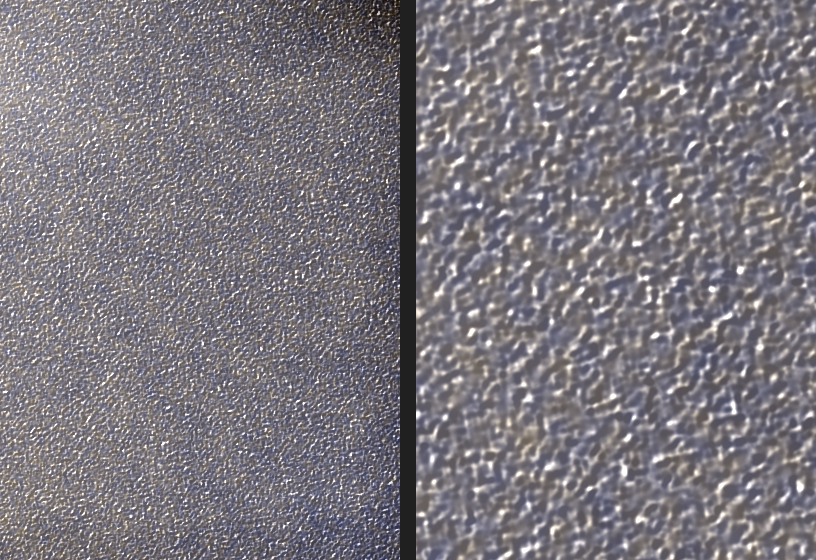
Left: the whole. Right: its middle third, enlarged.
Reproduce this texture procedurally as a WebGL 2 fragment shader.

```glsl
#version 300 es
precision highp float;
// Fine metallic surface of short glinting flecks, lit from the upper left.
// Gradient-noise relief is embossed along the light, broken into separate flecks
// by independent noise, tinted per grain and shaded by a broad sheen.

#define GRAIN_FREQ 172.0    // grains per canvas height
#define GRAIN_STRETCH 1.15  // elongation across the light
#define RELIEF_STEP 0.30    // half the emboss distance, in grains
#define RELIEF_GAIN 2.6     // strength of the directional slope
#define FLECK_GAIN 2.3      // strength of the noise that breaks up ridges
#define BASE_TONE 0.452
#define CONTRAST 0.112
#define SPARKLE 0.032       // extra lift of the brightest facets
#define TINT_AMOUNT 0.055

uniform vec2 u_resolution;
out vec4 fragColor;

uint hashCell(uvec2 cell) {
  uint h = cell.x * 1597u + cell.y * 51749u + 977u;
  h = (h ^ (h >> 15)) * 73471u;
  h = (h ^ (h >> 13)) * 91813u;
  h = (h ^ (h >> 16)) * 60493u;
  return h ^ (h >> 15);
}

vec2 cellGradient(ivec2 cell) {
  float angle = float(hashCell(uvec2(cell)) & 65535u) / 65536.0 * 6.28319;
  return vec2(cos(angle), sin(angle));
}

float gradientNoise(vec2 p) {
  ivec2 cell = ivec2(floor(p));
  vec2 f = fract(p);
  vec2 w = f * f * f * (f * (f * 6.0 - 15.0) + 10.0);
  float a = dot(cellGradient(cell), f);
  float b = dot(cellGradient(cell + ivec2(1, 0)), f - vec2(1.0, 0.0));
  float c = dot(cellGradient(cell + ivec2(0, 1)), f - vec2(0.0, 1.0));
  float d = dot(cellGradient(cell + ivec2(1, 1)), f - vec2(1.0));
  return mix(mix(a, b, w.x), mix(c, d, w.x), w.y);
}

// Grain relief; the finer octave is turned to hide the lattice.
float relief(vec2 p) {
  mat2 turn = mat2(0.8, 0.6, -0.6, 0.8);
  return gradientNoise(p) + 0.55 * gradientNoise(turn * p * 1.7 + 37.3);
}

// Broad light over the sheet, as an offset to the tone.
float sheen(vec2 uv) {
  vec2 toGlow = (uv - vec2(0.03, 0.83)) / vec2(0.22, 0.16);
  vec2 toCorner = (uv - vec2(1.0)) / vec2(0.35, 0.10);
  float light = 0.10 * (0.5 - uv.x);
  light += 0.10 * exp(-dot(toGlow, toGlow));
  light -= 0.20 * exp(-dot(toCorner, toCorner));
  light -= 0.06 * smoothstep(0.86, 1.0, uv.x);
  light -= 0.06 * smoothstep(0.12, 0.0, uv.y);
  return light;
}

void main() {
  vec2 uv = gl_FragCoord.xy / u_resolution;
  vec2 p = gl_FragCoord.xy / u_resolution.y;

  // Grain axes: x runs up and to the right, y points at the light.
  vec2 along = normalize(vec2(0.8, 1.0));
  vec2 toLight = vec2(-along.y, along.x);
  vec2 grain = vec2(dot(p, along) / GRAIN_STRETCH, dot(p, toLight)) * GRAIN_FREQ;

  // Facets turned to the light are bright, those behind are dark.
  vec2 offset = vec2(0.0, RELIEF_STEP);
  float slope = RELIEF_GAIN * (relief(grain - offset) - relief(grain + offset));

  // Independent noise cuts the ridges into short flecks of uneven strength.
  mat2 skew = mat2(0.92, 0.39, -0.39, 0.92);
  slope += FLECK_GAIN * gradientNoise(skew * grain * vec2(0.85, 1.15) + 151.6);
  slope *= 1.0 + 1.3 * gradientNoise(skew * grain * 0.55 + 71.9);
  slope = clamp(slope, -1.9, 2.9);

  float patches = gradientNoise(p * 14.0 + 5.7) + 0.8 * gradientNoise(p * 38.0 + 91.2);
  float tone = BASE_TONE + CONTRAST * slope + SPARKLE * slope * slope;
  tone += sheen(uv) + 0.05 * patches;

  // Grains vary from warm cream to blue; the lower right leans blue.
  float warmth = 1.5 * gradientNoise(grain * 0.45 + 213.4) + 0.5 * patches;
  warmth += 0.75 * smoothstep(0.48, 0.75, tone) - 0.2;
  warmth -= 0.7 * smoothstep(0.35, 1.0, uv.x) * smoothstep(0.45, 0.0, uv.y);
  warmth += 0.4 * smoothstep(0.45, 0.0, uv.x) * smoothstep(0.4, 0.1, uv.y);
  warmth += 0.5 * smoothstep(0.6, 1.0, uv.x) * smoothstep(0.75, 1.0, uv.y);

  vec3 color = vec3(tone) + vec3(0.012, -0.008, 0.014);
  color += TINT_AMOUNT * warmth * vec3(0.50, 0.15, -0.90);
  fragColor = vec4(clamp(color, 0.0, 1.0), 1.0);
}
```
